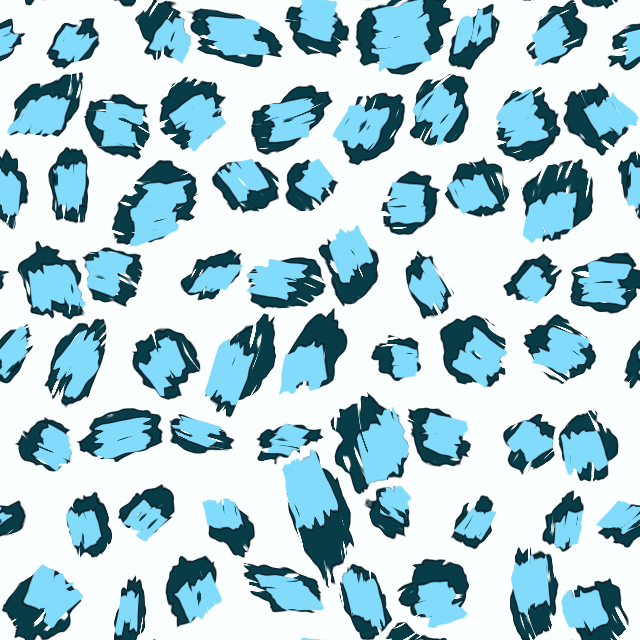
Write a three.js fragment shader that draws this pattern.

```glsl
// Seamless animal-print spots: each cell of a staggered, wrapping grid holds a
// dark ink blob built from ragged brush dabs, with a light blue patch on top.
// Thin bristle scratches, stretched along the stroke, break up both paints.
#define CELLS 8.0      // spots per side, even so that staggered rows wrap
#define JITTER 0.36    // wander of a spot inside its cell
#define SIZE_MIN 0.29  // spot radius, in cells
#define SIZE_VARY 0.18
#define SIZE_BIG 0.14  // extra radius of the few large spots
#define STRETCH 1.1    // greatest added elongation
#define GAP 0.045      // half the clear space kept between spots
#define SOFT 0.012     // edge softness, in cells
#define SCRATCH 0.40   // amount of bristle scratches

varying vec2 vUv;

const vec3 PAPER = vec3(0.99, 1.0, 1.0);
const vec3 INK = vec3(0.03, 0.24, 0.28);
const vec3 INK_RIM = vec3(0.04, 0.13, 0.17);
const vec3 BLUE = vec3(0.51, 0.86, 0.98);

float hash(vec2 p) {
  return fract(sin(dot(p, vec2(127.1, 311.7))) * 43758.5);
}

float pick(vec2 id, float k) {
  return hash(id + k * vec2(17.3, 9.1));
}

float noise(vec2 p) {
  vec2 i = floor(p), f = fract(p);
  f = f * f * (3.0 - 2.0 * f);
  return mix(mix(hash(i), hash(i + vec2(1, 0)), f.x),
             mix(hash(i + vec2(0, 1)), hash(i + vec2(1, 1)), f.x), f.y);
}

mat2 turn(float a) {
  return mat2(cos(a), -sin(a), sin(a), cos(a));
}

float fill(float d) {
  return 1.0 - smoothstep(-SOFT, SOFT, d);
}

// Brush dab along x: wavy sides and bristly ends.
float dab(vec2 p, vec2 size, float seed) {
  size.x += size.x * 0.45 * (noise(vec2(p.y * 17.0, seed)) - 0.5);
  size.y += size.y * 0.35 * (noise(vec2(p.x * 8.0, seed + 7.3)) - 0.5);
  float corner = 0.2 * size.y;
  vec2 d = abs(p) - size + corner;
  return length(max(d, 0.0)) + min(max(d.x, d.y), 0.0) - corner;
}

// Distances to the ink (x) and the blue patch (y); stroke coordinates (zw).
vec4 spot(vec2 p, vec2 id) {
  float seed = 50.0 * pick(id, 1.0);
  float r = SIZE_MIN + SIZE_VARY * pick(id, 2.0) + SIZE_BIG * step(0.88, pick(id, 3.0));
  float s = 1.0 + STRETCH * pow(pick(id, 4.0), 1.5);
  p = turn(6.2832 * pick(id, 5.0)) * p * 1.0;
  p *= vec2(inversesqrt(s), sqrt(s));

  // Lobed ink body with a few dabs sticking out of it.
  vec2 dir = p / max(length(p), 0.001);
  float ink = length(p) - r * (0.72 + 0.36 * noise(dir * 1.8 + seed))
            - 0.05 * (noise(p * 13.0 + seed) - 0.5);
  float lean = 2.0 * pick(id, 6.0) - 1.0;
  vec2 stroke = turn(lean) * p;
  for (float k = 0.0; k < 3.0; k++) {
    float a = 2.1 * k + 1.6 * pick(id, 10.0 + k);
    vec2 q = turn(0.8 * (pick(id, 15.0 + k) - 0.5)) * (stroke - 0.55 * r * vec2(cos(a), sin(a)));
    ink = min(ink, dab(q, r * vec2(0.5, 0.27), seed + 3.7 * k));
  }

  // Blue patch: neighbouring strokes, often pushed off centre.
  float a = 6.2832 * pick(id, 7.0);
  vec2 b = stroke - 0.5 * r * pick(id, 8.0) * vec2(cos(a), sin(a));
  float blue = 9.0;
  for (float k = -1.0; k < 2.0; k++) {
    vec2 q = b - r * vec2(0.36 * (pick(id, 22.0 + k) - 0.5), 0.38 * k);
    q = turn(0.5 * (pick(id, 26.0 + k) - 0.5)) * q;
    blue = min(blue, dab(q, r * vec2(0.53, 0.25), seed + 20.0 + 4.1 * k));
  }
  return vec4(ink, blue, stroke);
}

// Fine, slightly curved lines gathered in clumps.
float scratches(vec2 p, float seed, float amount) {
  p.y += 0.45 * p.x * p.x;
  float clump = noise(p * 4.5 + seed + 31.0);
  float line = noise(vec2(p.x * 4.0, p.y * 27.0) + seed);
  return smoothstep(0.0, 0.12, line - 1.06 + amount * clump);
}

void main() {
  vec2 p = vUv * CELLS;
  float near = 9.0, second = 9.0, seed = 0.0;
  vec4 best = vec4(9.0);
  for (float j = -1.0; j < 2.0; j++) {
    for (float i = -1.0; i < 2.0; i++) {
      float row = floor(p.y) + j, shift = 0.5 * mod(row, 2.0);
      vec2 cell = vec2(floor(p.x - shift) + i, row);
      vec2 id = mod(cell, CELLS);
      vec2 centre = cell + vec2(shift, 0.0) + 0.5
                  + JITTER * (vec2(pick(id, 30.0), pick(id, 31.0)) - 0.5);
      vec4 s = spot(p - centre, id);
      float d = min(s.x, s.y);
      second = min(second, max(d, near));
      if (d < near) { near = d; best = s; seed = 50.0 * pick(id, 40.0); }
    }
  }

  // Trim spots that would touch, then lay ink and blue over the paper.
  best.xy = max(best.xy, vec2(0.5 * (near - second) + GAP));
  float edge = smoothstep(-0.15, 0.0, best.x);
  float inkScratch = scratches(best.zw, seed, SCRATCH + 0.1 * edge);
  float blueScratch = scratches(best.zw, seed + 13.0, 0.85 * SCRATCH);
  vec3 ink = mix(INK_RIM, INK, smoothstep(0.012, 0.034, min(-best.x, abs(best.y))));
  vec3 color = mix(PAPER, ink, fill(best.x) * (1.0 - inkScratch));
  color = mix(color, BLUE, fill(best.y) * (1.0 - blueScratch));
  gl_FragColor = vec4(color, 1.0);
}
```
